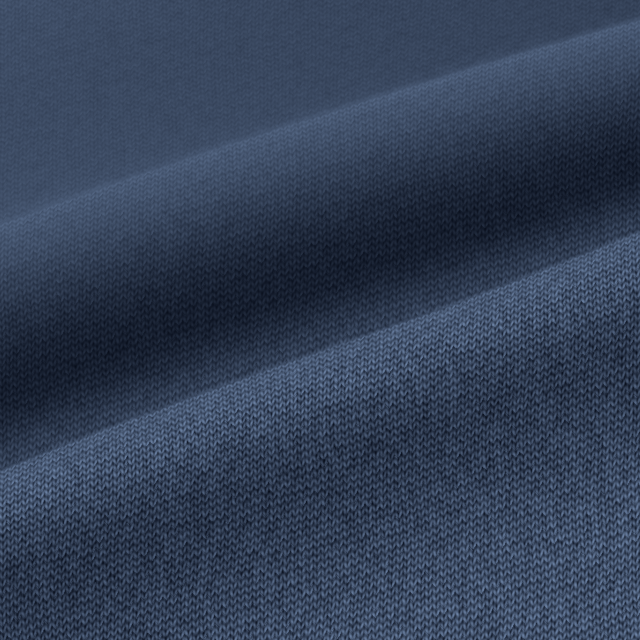
Give the GLSL for this texture, as a WebGL 1 fragment shader.

```glsl
precision highp float;
// Soft navy knit cloth lying in two diagonal folds, seen with shallow focus.
// Each fold is a crest line with a shading profile below it; V-shaped
// stitches follow the folds, and lose contrast away from the focal plane.

uniform vec2 u_resolution;

const float TAU = 6.2831853;
const vec3 SHADOW = vec3(0.07, 0.10, 0.16);
const vec3 LIGHT_RANGE = vec3(0.24, 0.28, 0.33);

vec2 hash2(vec2 p) {
  vec2 q = vec2(dot(p, vec2(127.1, 311.7)), dot(p, vec2(269.5, 183.3)));
  return fract(sin(q) * 43758.55);
}

// Distance to the nearest scattered point, for uneven fibres.
float cellular(vec2 p) {
  vec2 cell = floor(p);
  float nearest = 2.0;
  for (int j = -1; j <= 1; j++) {
    for (int i = -1; i <= 1; i++) {
      vec2 neighbour = cell + vec2(float(i), float(j));
      nearest = min(nearest, length(neighbour + hash2(neighbour) - p));
    }
  }
  return nearest;
}

// Layered sines that bend the stitch columns and rows a little.
vec2 drift(vec2 p) {
  return vec2(sin(p.y * 13.0 + p.x * 5.0) + 0.5 * sin(p.y * 37.0 - p.x * 21.0),
              sin(p.x * 17.0 - p.y * 9.0) + 0.5 * sin(p.x * 43.0 + p.y * 29.0));
}

// Signed relief of a knit: x counts columns, y counts rows.
float knit(vec2 p) {
  float arm = abs(fract(p.x) - 0.5);
  float row = p.y - 1.2 * arm;
  vec2 chance = hash2(floor(vec2(p.x * 2.0, row))) - 0.5;
  float legs = sin(TAU * row + 0.9 * chance.y);
  float groove = -cos(2.0 * TAU * arm);
  return 0.58 * legs + 0.38 * groove + 0.60 * chance.x;
}

// Row count below a crest, packed tighter where the cloth turns away.
float foldRows(float depth, float density) {
  return density * depth + 2.5 * (1.0 - exp(-25.0 * max(depth, 0.0)));
}

float upperCrest(float x) {
  return 0.651 + 0.36 * x - 0.04 * x * x;
}

float lowerCrest(float x) {
  return 0.264 + 0.374 * x + 0.004 * sin(TAU * x);
}

float backLight(vec2 uv, float height) {
  float nearCrest = 0.10 * exp(-height * 14.0) * (1.0 - uv.x);
  float topGlow = 0.08 * smoothstep(0.15, 0.40, height);
  return 0.67 + nearCrest + topGlow - 0.12 * uv.x;
}

// Bright crest, dark valley, then bounce light from the next fold.
float middleLight(float t) {
  float fall = mix(0.92, 0.05, smoothstep(-0.1, 0.68, t));
  return fall + 0.50 * smoothstep(0.70, 1.04, t);
}

float frontLight(vec2 uv, float depth) {
  float fall = mix(0.88, 0.36, smoothstep(0.0, 0.19, depth));
  float lift = 0.30 * smoothstep(0.19, 0.48, depth);
  return fall + lift + 0.08 * uv.x * smoothstep(0.1, 0.3, depth);
}

void main() {
  vec2 uv = gl_FragCoord.xy / u_resolution;
  float crestA = upperCrest(uv.x);
  float crestB = lowerCrest(uv.x);
  float depthA = crestA - uv.y;
  float depthB = crestB - uv.y;
  float across = depthA / (crestA - crestB);
  vec2 bend = drift(uv);

  // Masks: the farther crest is more out of focus.
  float middleMask = smoothstep(-0.007, 0.007, depthA);
  float frontMask = smoothstep(-0.005, 0.004, depthB);

  // Broad light of the three visible surfaces.
  float light = mix(backLight(uv, max(-depthA, 0.0)), middleLight(across), middleMask);
  light = mix(light, frontLight(uv, depthB), frontMask);
  light += 0.06 * exp(-pow(depthA / 0.014, 2.0));

  // Stitches on each surface.
  float column = uv.x * 86.0 + 0.16 * bend.x;
  float wobble = 0.18 * bend.y;
  float backKnit = knit(vec2(column, -depthA * 130.0 + wobble));
  float middleKnit = knit(vec2(column + 0.3, wobble - foldRows(depthA, 92.0)));
  float frontKnit = knit(vec2(column, wobble - foldRows(depthB, 84.0)));

  // Focus sets the contrast; stitches fade when too small to resolve.
  float focusMiddle = mix(0.11, 0.27, smoothstep(0.0, 0.6, across));
  float focusFront = mix(0.26, 0.48, smoothstep(0.0, 0.07, depthB));
  float relief = mix(backKnit * 0.07, middleKnit * focusMiddle, middleMask);
  relief = mix(relief, frontKnit * focusFront, frontMask);
  relief *= smoothstep(180.0, 400.0, min(u_resolution.x, u_resolution.y));

  // Fine fuzz and soft mottling, drawn out along the rising rows.
  vec2 grain = vec2(uv.x, uv.y - 0.36 * uv.x);
  float fuzz = 0.5 - cellular(uv * vec2(170.0, 190.0));
  float mottle = 0.5 - cellular(grain * vec2(34.0, 75.0) + 0.2 * bend);
  light += relief * (0.50 + 0.80 * light);
  light += fuzz * mix(0.09, 0.26, frontMask) + 0.06 * mottle;

  gl_FragColor = vec4(max(SHADOW + LIGHT_RANGE * light, 0.0), 1.0);
}
```
